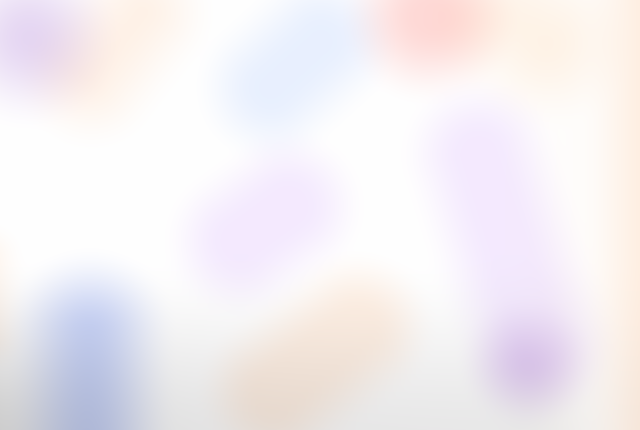
Reproduce this background procedurally as a Shadertoy shader.

```glsl
#define PAPER    vec3(0.998, 0.997, 0.998)
#define LAVENDER vec3(0.900, 0.842, 0.952)
#define LILAC    vec3(0.957, 0.917, 0.997)
#define VIOLET   vec3(0.935, 0.885, 0.968)
#define SKY      vec3(0.912, 0.942, 1.000)
#define BLUE     vec3(0.800, 0.842, 0.980)
#define PINK     vec3(1.000, 0.852, 0.840)
#define PEACH    vec3(1.000, 0.942, 0.895)
#define CREAM    vec3(1.000, 0.957, 0.912)
#define SHADE    0.09
#define CORNER   0.11

// Distance to the segment from a to b
float segment(vec2 p, vec2 a, vec2 b) {
    vec2 pa = p - a, ba = b - a;
    return length(pa - ba * clamp(dot(pa, ba) / dot(ba, ba), 0.0, 1.0));
}

// Blurred capsule: full inside radius - blur, gone at radius + blur
float glow(vec2 p, vec2 a, vec2 b, float radius, float blur) {
    return 1.0 - smoothstep(radius - blur, radius + blur, segment(p, a, b));
}

// Blurred disc
float glow(vec2 p, vec2 center, float radius, float blur) {
    return 1.0 - smoothstep(radius - blur, radius + blur, length(p - center));
}

// Translucent tint, multiplied like ink on paper
vec3 tint(vec3 base, vec3 ink, float amount) {
    return base * mix(vec3(1.0), ink, amount);
}

void mainImage(out vec4 fragColor, in vec2 fragCoord) {
    // Canvas height is one unit
    vec2 p = fragCoord / iResolution.y;
    float fromRight = iResolution.x / iResolution.y - p.x;

    // Grey floor, deepest in the lower left corner
    float depth = 1.0 - smoothstep(-0.05, 0.42, p.y);
    float strength = SHADE + CORNER * exp(-3.5 * p.x);
    strength *= mix(0.4, 1.0, smoothstep(0.04, 0.28, fromRight));
    vec3 color = PAPER * (1.0 - depth * strength);

    // Warm washes along the sides
    color = tint(color, CREAM, 0.25 * (1.0 - smoothstep(0.05, 0.35, fromRight)));
    color = tint(color, PEACH, 1.0 - smoothstep(-0.04, 0.14, fromRight));
    color = tint(color, PEACH, 0.9 * glow(p, vec2(-0.03, 0.40), vec2(-0.03, 0.22), 0.03, 0.07));

    // Upper row
    color = tint(color, PEACH, 0.9 * glow(p, vec2(0.213, 0.82), vec2(0.33, 0.97), 0.09, 0.10));
    color = tint(color, LAVENDER, glow(p, vec2(0.068, 0.913), 0.115, 0.115));
    color = tint(color, SKY, glow(p, vec2(0.63, 0.797), vec2(0.746, 0.903), 0.11, 0.085));
    color = tint(color, CREAM, glow(p, vec2(1.19, 0.95), vec2(1.26, 0.90), 0.11, 0.11));
    color = tint(color, PINK, glow(p, vec2(0.998, 0.961), 0.12, 0.10));

    // Middle and lower shapes
    color = tint(color, LILAC, glow(p, vec2(0.56, 0.44), vec2(0.67, 0.52), 0.115, 0.08));
    color = tint(color, LILAC, glow(p, vec2(1.114, 0.64), vec2(1.25, 0.20), 0.115, 0.085));
    color = tint(color, VIOLET, glow(p, vec2(1.223, 0.153), 0.085, 0.085));
    color = tint(color, PEACH, glow(p, vec2(0.64, 0.09), vec2(0.83, 0.24), 0.115, 0.08));
    color = tint(color, BLUE, glow(p, vec2(0.209, 0.23), vec2(0.209, -0.1), 0.105, 0.105));

    fragColor = vec4(color, 1.0);
}
```
